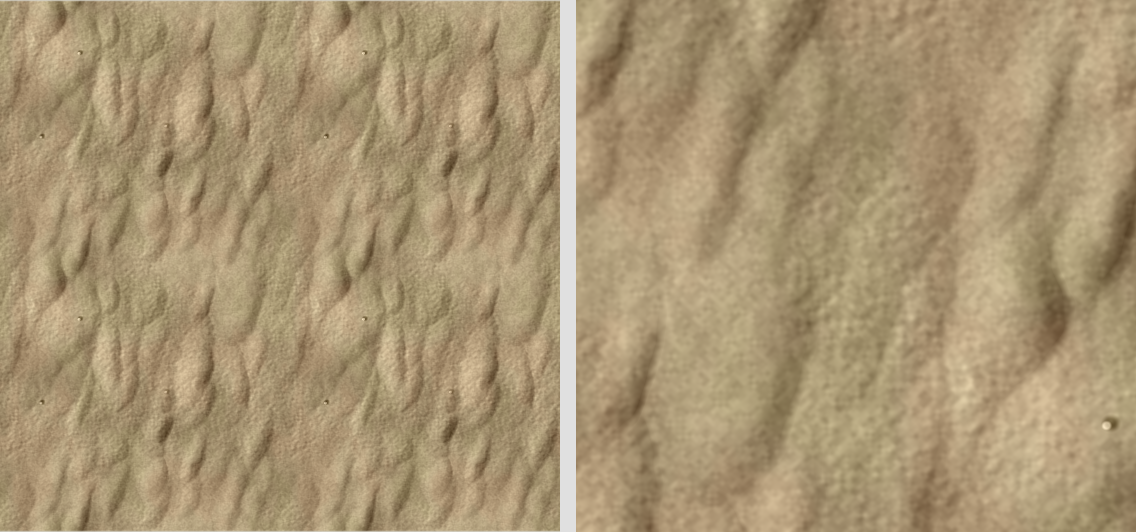
Left: the whole. Right: its middle third, enlarged.
This texture is drawn by a Shadertoy shader. Its source:

```glsl
// Weathered tan mud wall: leaning lumps lit from the upper left, tiled about two by two.

const vec2 TILE_SIZE = vec2(0.508, 0.5);   // fraction of the canvas
const vec2 LIGHT_STEP = vec2(0.011, 0.006);
const vec3 CLAY = vec3(0.662, 0.588, 0.455);
const vec3 PINK_TINT = vec3(0.014, -0.006, -0.004);
const vec3 OLIVE_TINT = vec3(-0.007, 0.005, -0.010);
const vec3 EDGE_COLOUR = vec3(0.84, 0.83, 0.79);

float hash(vec2 p) {
    vec3 q = fract(vec3(p.xyx) * vec3(0.1031, 0.1030, 0.0973));
    q += dot(q, q.yzx + 33.33);
    return fract((q.x + q.y) * q.z);
}

// Value noise that wraps after one tile; cells is the lattice size.
float tileNoise(vec2 p, vec2 cells, float seed) {
    p *= cells;
    vec2 i = floor(p), f = fract(p);
    f = f * f * (3.0 - 2.0 * f);
    vec2 a = mod(i, cells) + seed, b = mod(i + 1.0, cells) + seed;
    return mix(mix(hash(a), hash(vec2(b.x, a.y)), f.x),
               mix(hash(vec2(a.x, b.y)), hash(b), f.x), f.y);
}

float tileFbm(vec2 p, vec2 cells, float seed) {
    float sum = 0.0, weight = 0.5;
    for (int k = 0; k < 4; k++) {
        sum += weight * tileNoise(p, cells, seed);
        cells *= 2.0;
        weight *= 0.5;
        seed += 17.0;
    }
    return sum;
}

// Dome with a gentle left flank and a steep lower right one.
float lump(vec2 p, vec2 centre, vec2 radius, float lean) {
    vec2 d = fract(p - centre + 0.5) - 0.5;
    d.x -= lean * d.y;
    d /= radius;
    return max(0.0, 1.0 - dot(d, d)) * max(0.0, 0.65 + dot(d, vec2(0.38, 0.2)));
}

// Small lumps, one jittered in each cell.
float scatteredLumps(vec2 p, vec2 cells) {
    vec2 home = floor(p * cells);
    float h = 0.0;
    for (int y = -1; y <= 1; y++)
    for (int x = -1; x <= 1; x++) {
        vec2 cell = home + vec2(x, y);
        vec2 id = mod(cell, cells);
        vec2 jitter = vec2(hash(id + 5.0), hash(id + 41.0));
        vec2 radius = mix(vec2(0.25, 0.3), vec2(0.55, 0.8), vec2(hash(id + 73.0), hash(id + 97.0)));
        float size = mix(0.25, 0.7, hash(id + 131.0));
        h = max(h, size * lump(p, (cell + 0.2 + 0.6 * jitter) / cells, radius / cells, -0.25));
    }
    return h;
}

float largeLumps(vec2 p) {
    float h = lump(p, vec2(0.38, 0.12), vec2(0.055, 0.08), 0.0);
    h = max(h, lump(p, vec2(0.39, 0.34), vec2(0.048, 0.15), 0.1));
    h = max(h, lump(p, vec2(0.25, 0.23), vec2(0.11, 0.16), -0.1));
    h = max(h, lump(p, vec2(0.84, 0.12), vec2(0.09, 0.19), -0.1));
    h = max(h, lump(p, vec2(0.82, 0.41), vec2(0.065, 0.13), 0.3));
    h = max(h, lump(p, vec2(0.69, 0.38), vec2(0.065, 0.19), -0.2));
    h = max(h, lump(p, vec2(0.56, 0.61), vec2(0.048, 0.08), -0.2));
    h = max(h, lump(p, vec2(0.54, 0.81), vec2(0.06, 0.11), 0.1));
    return max(h, lump(p, vec2(0.165, 0.05), vec2(0.07, 0.13), -0.1));
}

float allLumps(vec2 p) {
    return max(largeLumps(p), scatteredLumps(p, vec2(8.0, 5.0)));
}

// Tiny pit: dark dot with a pale fleck on its left.
float pit(vec2 p, vec2 centre) {
    vec2 d = fract(p - centre + 0.5) - 0.5;
    float fleck = smoothstep(0.007, 0.003, length(d + vec2(0.002, -0.003)));
    float hole = smoothstep(0.013, 0.004, length(d - vec2(0.003, 0.0)));
    return 0.35 * fleck - 0.28 * hole;
}

void mainImage(out vec4 fragColor, in vec2 fragCoord) {
    vec2 uv = fragCoord / iResolution.xy;
    vec2 p = fract(vec2(uv.x, 1.0 - uv.y) / TILE_SIZE);   // y runs down

    // Bend the outlines
    vec2 bend = vec2(tileFbm(p, vec2(9.0, 8.0), 201.0), tileFbm(p, vec2(9.0, 8.0), 307.0));
    vec2 q = p + 0.06 * (bend - 0.47);

    // Relief: sharp shading plus a wide, soft shadow inside the lower right flanks
    float lumps = allLumps(q);
    float ground = tileFbm(q, vec2(9.0, 5.0), 11.0);
    float slope = allLumps(q + LIGHT_STEP) - lumps;
    slope += 1.1 * (tileFbm(q + LIGHT_STEP, vec2(9.0, 5.0), 11.0) - ground);
    float broad = allLumps(q + 2.5 * LIGHT_STEP) - lumps;
    float tone = slope * (slope < 0.0 ? 0.5 : 0.4) + broad * (broad < 0.0 ? 0.16 : 0.08);
    tone = clamp(tone, -0.29, 0.15) + 0.05 * (lumps - 0.25) + 0.06 * (ground - 0.47);

    // Broad stains, then grit and grain on slanted lattices
    float stain = tileFbm(q, vec2(8.0, 5.0), 419.0) - 0.47;
    float patchy = smoothstep(0.35, 0.65, tileNoise(p, vec2(6.0, 5.0), 503.0));
    vec2 slant = vec2(p.x + p.y, p.y - p.x);
    vec2 gritCells = vec2(72.0, 70.0);
    float grit = tileNoise(slant, gritCells, 601.0) - tileNoise(slant + vec2(0.010, -0.002), gritCells, 601.0);
    float grain = tileNoise(slant, vec2(130.0, 126.0), 701.0) - 0.5;
    tone += 0.27 * stain + mix(0.04, 0.10, patchy) * grit + 0.075 * grain;

    float hue = tileFbm(p, vec2(9.0, 6.0), 809.0) - 0.47;
    vec3 colour = CLAY + tone * vec3(1.0, 1.02, 0.93);
    colour += PINK_TINT * smoothstep(0.0, 0.18, hue) + OLIVE_TINT * smoothstep(0.0, 0.18, -hue);
    colour += pit(p, vec2(0.28, 0.197)) + pit(p, vec2(0.146, 0.512)) + 0.6 * pit(p, vec2(0.585, 0.471));

    // Pale rim along the top and bottom
    float rim = smoothstep(0.0035, 0.0012, min(uv.y, 1.0 - uv.y));
    fragColor = vec4(mix(colour, EDGE_COLOUR, 0.75 * rim), 1.0);
}
```
